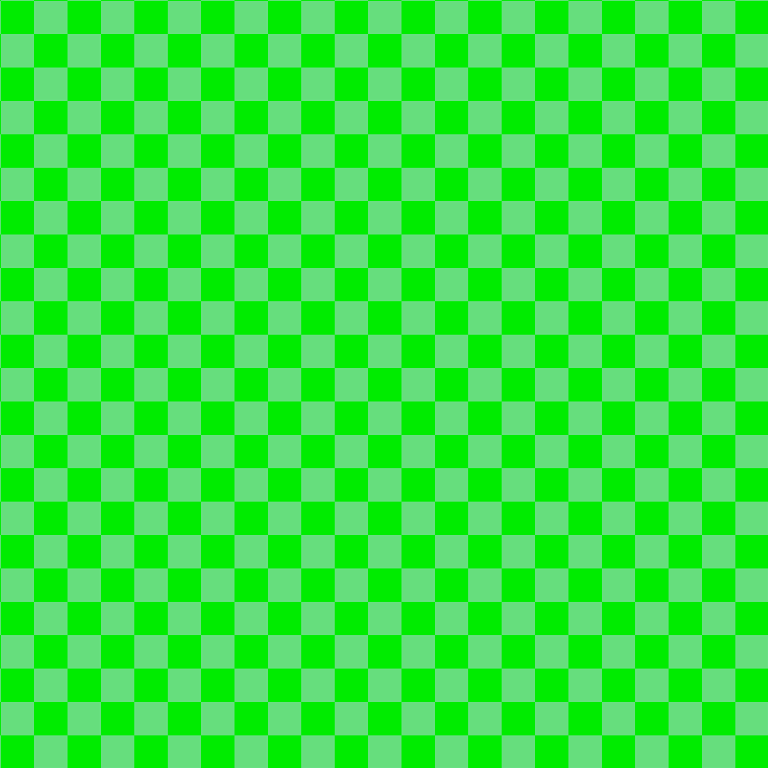
Reproduce this pattern procedurally as a Shadertoy shader.

```glsl
#define CELLS 23.0
#define RIM_WIDTH 0.045
#define EDGE_SOFTNESS 0.35
#define GRID_SHIFT vec2(0.001, -0.001)
#define GREEN vec3(0.0, 0.925, 0.0)
#define MINT vec3(0.40, 0.872, 0.49)
#define RIM vec3(0.41, 0.873, 0.51)

// Distance to the nearest grid line on each axis, in cells
vec2 lineDistance(vec2 p) {
    return 0.5 - abs(fract(p) - 0.5);
}

// 0 on even cells, 1 on odd cells, blended across the grid lines
float checker(vec2 p, float softness) {
    vec2 side = 1.0 - 2.0 * mod(floor(p), 2.0);
    vec2 wave = side * smoothstep(0.0, softness, lineDistance(p));
    return 0.5 - 0.5 * wave.x * wave.y;
}

void mainImage(out vec4 fragColor, in vec2 fragCoord) {
    vec2 p = (fragCoord / iResolution.xy - GRID_SHIFT) * CELLS;
    float pixel = CELLS / iResolution.y;

    // Faint paler rim just inside each mint square
    vec2 toLine = lineDistance(p);
    float inset = min(toLine.x, toLine.y);
    float rim = 1.0 - smoothstep(-0.5 * pixel, 0.5 * pixel, inset - RIM_WIDTH);
    vec3 mint = mix(MINT, RIM, rim);

    vec3 color = mix(GREEN, mint, checker(p, EDGE_SOFTNESS * pixel));
    fragColor = vec4(color, 1.0);
}
```
